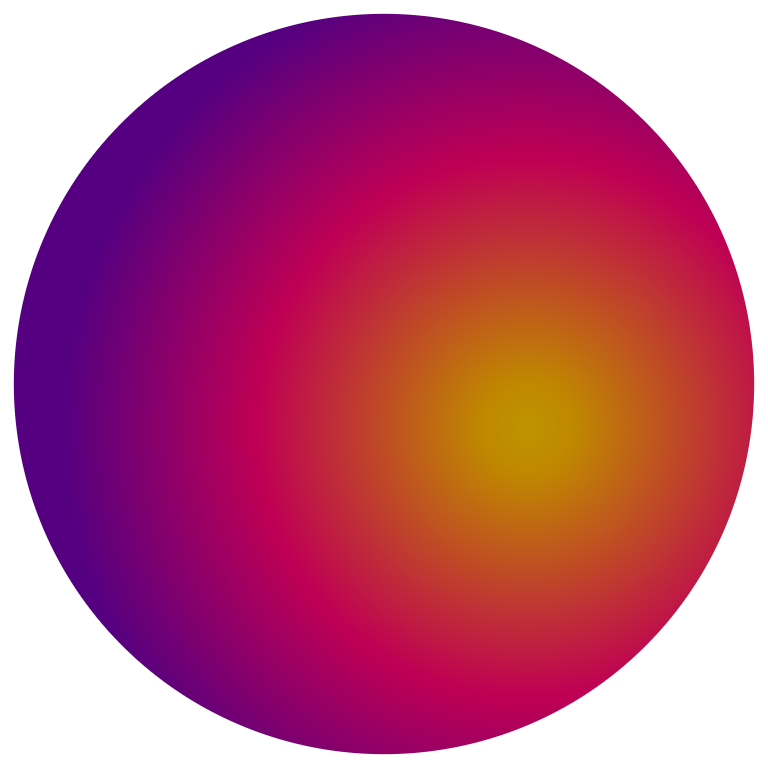
Reproduce this background procedurally as a Shadertoy shader.

```glsl
// A disc on white, filled with an off-centre radial gradient from gold through crimson to violet.

// Layout, in units of the canvas height
const vec2  DISC_CENTER    = vec2(0.5, 0.5);
const float DISC_RADIUS    = 0.482;
const vec2  GLOW_CENTER    = vec2(0.687, 0.443);
const float AMBER_RADIUS   = 0.062;
const float CRIMSON_RADIUS = 0.351;
const float VIOLET_RADIUS  = 0.605;

// Colours
const vec3 PAPER   = vec3(1.0);
const vec3 GOLD    = vec3(0.745, 0.580, 0.0);
const vec3 AMBER   = vec3(0.748, 0.530, 0.0);
const vec3 CRIMSON = vec3(0.750, 0.0, 0.330);
const vec3 VIOLET  = vec3(0.333, 0.0, 0.502);

// Linear ramp from 0 to 1 between two radii
float ramp(float start, float end, float x) {
    return clamp((x - start) / (end - start), 0.0, 1.0);
}

// Gradient colour at a distance from the glow centre
vec3 glowColor(float radius) {
    vec3 color = mix(GOLD, AMBER, ramp(0.0, AMBER_RADIUS, radius));
    color = mix(color, CRIMSON, ramp(AMBER_RADIUS, CRIMSON_RADIUS, radius));
    return mix(color, VIOLET, ramp(CRIMSON_RADIUS, VIOLET_RADIUS, radius));
}

void mainImage(out vec4 fragColor, in vec2 fragCoord) {
    // Canvas units, kept square and centred
    vec2 uv = (fragCoord - 0.5 * iResolution.xy) / iResolution.y + 0.5;
    float pixel = 1.0 / iResolution.y;

    // Disc mask with a one-pixel smooth edge
    float edge = length(uv - DISC_CENTER) - DISC_RADIUS;
    float coverage = clamp(0.5 - edge / pixel, 0.0, 1.0);

    vec3 color = mix(PAPER, glowColor(length(uv - GLOW_CENTER)), coverage);
    fragColor = vec4(color, 1.0);
}
```
